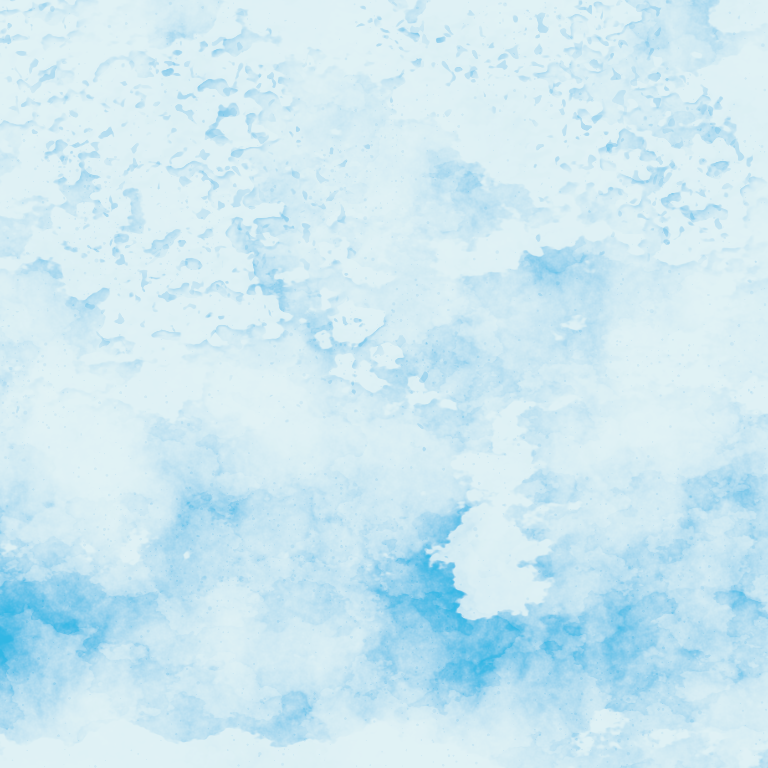
Reproduce this texture procedurally as a Shadertoy shader.

```glsl
#define PAPER vec3(0.892, 0.955, 0.962)
#define WASH_DEPTH 0.052
#define WASH_CONTRAST 2.0
#define WASH_SCALE 4.2
#define PEEL_SCALE vec2(4.3, 6.2)
#define PEEL_EDGE 0.06
#define CRUMBLE 1.0
#define RIM_DEPTH 0.17
#define PIT_SCALE 66.0
#define PIT_DEPTH 0.17
#define SPECK_CELLS 75.0
#define GRAIN 0.3

vec2 hash2(vec2 p) {
    vec3 q = fract(p.xyx * vec3(0.1031, 0.1030, 0.0973));
    q += dot(q, q.yzx + 33.33);
    return fract((q.xx + q.yz) * q.zy);
}

float gradAt(vec2 cell, vec2 offset) {
    return dot(hash2(cell + 100.0) * 2.0 - 1.0, offset);
}

float gradientNoise(vec2 p) {
    vec2 i = floor(p), f = p - i;
    vec2 u = f * f * f * (f * (f * 6.0 - 15.0) + 10.0);
    vec2 e = vec2(1.0, 0.0);
    float low = mix(gradAt(i, f), gradAt(i + e.xy, f - e.xy), u.x);
    float high = mix(gradAt(i + e.yx, f - e.yx), gradAt(i + e.xx, f - e.xx), u.x);
    return 1.3 * mix(low, high, u.y);
}

float fbm(vec2 p, int octaves, float gain) {
    float sum = 0.0, amp = 1.0;
    for (int i = 0; i < octaves; i++) {
        sum += amp * gradientNoise(p);
        p = mat2(1.6, 1.2, -1.2, 1.6) * p + 7.3;
        amp *= gain;
    }
    return sum;
}

float swell(vec2 p, vec2 centre, vec2 radius) {
    vec2 d = (p - centre) / radius;
    return exp(-dot(d, d));
}

// How densely the surface is pitted and crumbled
float crumbling(vec2 p) {
    return smoothstep(-0.3, 0.25, fbm(p * 3.1 + 4.7, 3, 0.5))
         * smoothstep(0.35, 0.6, p.y);
}

// Positive where the pale top coat remains
float peelField(vec2 p) {
    float bias = mix(-0.55, 0.2, smoothstep(0.3, 0.8, p.y));
    bias += 0.8 * smoothstep(0.1, 0.0, p.y);
    bias -= 0.45 * swell(p, vec2(0.7, 0.74), vec2(0.18, 0.15));
    float flakes = CRUMBLE * crumbling(p) * fbm(p * vec2(30.0, 38.0), 2, 0.6);
    return fbm(p * PEEL_SCALE + 43.7, 6, 0.62) + flakes + bias;
}

// Soft pigment, darkest in a low band with a few pools
float washDepth(vec2 p) {
    vec2 warp = vec2(fbm(p * 6.0 + 3.1, 4, 0.6), fbm(p * 6.0 + 15.8, 4, 0.6));
    vec2 q = p + 0.05 * warp;
    float pools = 0.95 * swell(q, vec2(0.5, 0.22), vec2(0.95, 0.18))
                + 1.5 * swell(q, vec2(0.0, 0.12), vec2(0.1, 0.07))
                + 1.1 * swell(q, vec2(0.77, 0.15), vec2(0.18, 0.06))
                + 0.8 * swell(q, vec2(0.6, 0.3), vec2(0.13, 0.13))
                + 0.4 * swell(q, vec2(0.7, 0.74), vec2(0.2, 0.15));
    float cloud = fbm(q * WASH_SCALE + 52.6, 6, 0.6);
    float streak = 0.45 * gradientNoise(vec2(p.x * 17.0, p.y * 2.5))
                 + 0.25 * gradientNoise(vec2(p.x * 42.0, p.y * 6.0));
    // Overlapping glazes with crisp drying edges
    float glaze = 0.0;
    for (float i = 0.0; i < 2.0; i++) {
        float layer = fbm(p * vec2(3.2, 4.4) * (1.0 + i) + 31.0 + 17.0 * i, 6, 0.58);
        glaze += 0.38 * (smoothstep(-0.05, 0.05, layer) - 0.5);
        glaze += 0.2 * smoothstep(0.0, 0.04, layer) * smoothstep(0.2, 0.04, layer);
    }
    return WASH_DEPTH * exp(WASH_CONTRAST * cloud + pools + streak + glaze);
}

float pits(vec2 p) {
    float threshold = mix(0.8, 0.27, crumbling(p));
    vec2 q = p + 0.008 * vec2(gradientNoise(p * 35.0), gradientNoise(p * 35.0 + 9.0));
    float n = fbm(q * PIT_SCALE, 2, 0.45);
    return smoothstep(threshold - 0.04, threshold + 0.14, n);
}

// Round dots of two sizes, gathered in loose clusters
float specks(vec2 p) {
    float sum = 0.0;
    float share = 0.05 + 0.22 * smoothstep(-0.1, 0.45, gradientNoise(p * 5.0 + 2.0));
    for (float i = 1.0; i < 3.0; i++) {
        vec2 g = p * SPECK_CELLS * i, cell = floor(g);
        vec2 rnd = hash2(cell + 50.0 * i), kind = hash2(cell + 230.0 * i);
        float dist = length(g - cell - mix(vec2(0.3), vec2(0.7), rnd));
        float radius = mix(0.06, 0.2, kind.y * kind.y * kind.y) * sqrt(i);
        sum += step(kind.x, share) * smoothstep(radius + 0.07, radius - 0.07, dist);
    }
    return sum;
}

// Pigment depth to colour: red fades first, then green, then blue
vec3 pigment(float d) {
    return PAPER - vec3(d, d * (0.53 - 0.27 * d), d * (0.13 - 0.05 * d));
}

void mainImage(out vec4 fragColor, in vec2 fragCoord) {
    vec2 p = fragCoord / iResolution.y;
    float depth = washDepth(p);
    depth *= 1.0 + GRAIN * fbm(p * 85.0, 3, 0.8);

    // Shaded rim beside the torn edges of the top coat
    float peel = peelField(p);
    float slope = peelField(p + vec2(-0.004, 0.006)) - peel;
    float rim = smoothstep(-0.45, 0.0, peel) * clamp(slope * 2.5, 0.0, 1.0);
    depth += RIM_DEPTH * rim * (0.35 + 0.65 * crumbling(p));

    float coat = smoothstep(-PEEL_EDGE, PEEL_EDGE, peel);
    depth = mix(depth, 0.012 + 0.08 * depth, coat);
    depth += PIT_DEPTH * pits(p) * (0.7 + gradientNoise(p * 19.0));
    depth += 0.1 * specks(p) * (0.6 + 2.0 * depth);

    // Soft ceiling keeps the deepest pools a clear blue
    depth = 0.7 * (1.0 - exp(-depth / 0.7 * (1.0 + 0.5 * depth)));
    fragColor = vec4(pigment(depth), 1.0);
}
```
